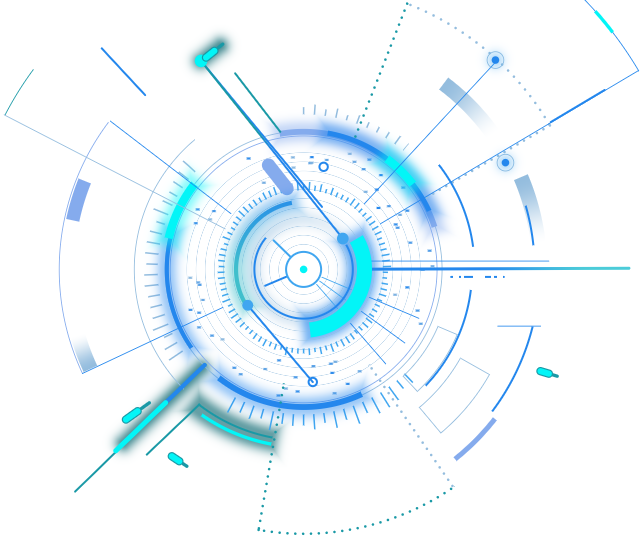
Write a Shadertoy shader that draws this background.

```glsl
const vec3 BLUE = vec3(.14, .53, .93), SKY = vec3(.25, .65, .94), CYAN = vec3(.01, .96, .97);
const vec3 TEAL = vec3(.1, .6, .65), STEEL = vec3(.58, .74, .87), LILAC = vec3(.52, .67, .93), SHADE = TEAL * .7;
const vec2 HUB = vec2(0);
const float FINE = .005, BOLD = .012;
vec2 p;
vec3 col = vec3(1);
float px, radius, angle;

float hash(float n) { return fract(sin(n * 12.9898) * 43758.5453); }
vec2 polar(float a) { return vec2(cos(radians(a)), sin(radians(a))); }

// Distances, with angles in degrees
float segment(vec2 a, vec2 b) {
    vec2 v = p - a, d = b - a;
    return length(v - d * clamp(dot(v, d) / dot(d, d), 0., 1.));
}
float sector(float r0, float r1, float a0, float a1) {
    float off = abs(mod(angle - (a0 + a1) / 2. + 180., 360.) - 180.);
    return max(max(r0 - radius, radius - r1), radians(off - (a1 - a0) / 2.) * radius);
}

// Brushes
void ink(float d, vec3 c) { col = mix(col, c, clamp(.5 - d / px, 0., 1.)); }
void glow(float d, vec3 c, float k) { col = mix(col, c, k * exp(-pow(max(d, 0.) / .11, 2.))); }
void disc(vec2 o, float r, vec3 c) { ink(length(p - o) - r, c); }
void ring(vec2 o, float r, float w, vec3 c) { ink(abs(length(p - o) - r) - w, c); }
void line(float x0, float y0, float x1, float y1, float w, vec3 c) { ink(segment(vec2(x0, y0), vec2(x1, y1)) - w, c); }
void ray(float a, float r0, float r1, float w, vec3 c) { ink(segment(r0 * polar(a), r1 * polar(a)) - w, c); }
void arc(float r, float a0, float a1, float w, vec3 c) {
    float d = sector(r - w, r + w, a0, a1);
    glow(d, c, .45 * step(.02, w));
    ink(d, c);
}
void fadeArc(float r, float a0, float a1) {
    ink(sector(r - .09, r + .09, a0, a1), mix(vec3(1), STEEL, smoothstep(a0, a1, mod(angle, 360.))));
}
void frame(float r0, float r1, float a0, float a1) { ink(abs(sector(r0, r1, a0, a1)) - FINE, STEEL); }
void ticks(float r0, float r1, float a0, float a1, vec3 c) {
    float top = mix(r1, r0, .5 * hash(floor(angle / 4.)));
    ink(max(radians(abs(mod(angle, 4.) - 2.)) * radius - .009, sector(r0, top, a0, a1)), c);
}
void dottedFan(float inner, float r, float a0, float a1, vec3 c0, vec3 c1) {
    float s = clamp(round(radius / .09) * .09, inner, r);
    disc(r * polar(clamp(round(angle / 1.7) * 1.7, a0, a1)), .015, c0);
    disc(s * polar(a0), .015, c0);
    disc(s * polar(a1), .015, c1);
}
void shard(float x, float y, float dx, float dy) {
    vec2 a = vec2(x, y), d = vec2(dx, dy);
    ink(min(segment(a, a + d) - .05, segment(a, a + d + d) - .02), TEAL);
    ink(segment(a, a + d) - .036, CYAN);
}
void target(vec2 o) { ring(o, .1, FINE, STEEL); glow(length(p - o), SKY, .4); disc(o, .045, BLUE); }

void mainImage(out vec4 fragColor, in vec2 fragCoord) {
    px = 6.69 / iResolution.y;
    p = fragCoord * px - vec2(3.64, 3.46);
    radius = length(p);
    angle = degrees(atan(p.y, p.x));
    // Soft shadows
    glow(abs(radius - .6), STEEL, .3 - .2 * p.x);
    glow(sector(.6, .8, -84., 30.), BLUE, .6);
    glow(segment(1.7 * polar(224.), 3. * polar(224.)), SHADE, .75);
    glow(segment(vec2(-1.23, 2.5), vec2(-1., 2.68)), SHADE, .75);
    glow(sector(2.02, 2.13, 232., 259.), SHADE, .65);
    // Rings, ticks and scattered marks
    for (float i = 0.; i < 11.; i++) ring(HUB, .3 + .11 * i, .001, STEEL);
    ring(HUB, 1.6, FINE, LILAC); ring(HUB, 1.66, FINE, STEEL);
    arc(2.03, 130., 225., FINE, STEEL);
    ticks(.95, 1.05, 0., 361., SKY); ticks(1.86, 1.98, 50., 91., STEEL);
    ticks(1.75, 1.95, 135., 215., STEEL); ticks(1.74, 1.97, 240., 315., SKY);
    for (float i = 0.; i < 60.; i++) {
        vec2 q = abs(p - mix(1.13, 1.55, hash(i + 91.)) * polar(360. * hash(i)));
        ink(max(q.x * .6, q.y) - .013, mix(BLUE, STEEL, hash(i + 40.)));
    }
    // Bright arcs of the main ring
    arc(1.65, 18., 100., .035, LILAC); arc(1.66, 25., 80., .03, BLUE);
    arc(1.66, 38., 53., .05, CYAN); arc(1.64, 165., 215., .025, BLUE);
    arc(1.66, 142., 167., .05, CYAN); arc(1.65, 232., 295., .035, BLUE);
    // Left fan
    arc(2.93, 143., 205., FINE, LILAC); arc(4.03, 143.5, 152.6, FINE, TEAL);
    ink(sector(2.75, 2.91, 158., 168.), LILAC); fadeArc(2.82, 196., 205.);
    ray(142.5, 1.1, 2.92, FINE, BLUE); ray(205.2, 1.07, 2.93, FINE, BLUE);
    ray(152.7, 1.06, 4.04, FINE, STEEL); line(-2.42, 2.65, -1.9, 2.09, BOLD, BLUE);
    // Upper left beam
    line(-.82, 2.35, -.28, 1.65, BOLD, TEAL);
    line(-.42, 1.25, -.2, .97, .08, LILAC);
    line(-1.23, 2.5, .22, .75, BOLD, BLUE);
    line(-1.23, 2.5, .47, .37, BOLD, mix(BLUE, TEAL, smoothstep(1.4, 1.7, p.y)));
    disc(vec2(-1.23, 2.5), .075, CYAN); shard(-1.17, 2.54, .1, .08);
    // Lower left beam
    ray(224.2, 1.64, 3.82, BOLD, TEAL); ray(224., 1.65, 2.7, .025, BLUE); ray(224., 2.3, 3.13, .03, CYAN);
    shard(-2.13, -1.8, .14, .1); shard(-1.58, -2.24, .09, -.06);
    line(-1.88, -2.22, -1.25, -1.62, BOLD, TEAL);
    arc(2.05, 232., 259.5, BOLD, TEAL); ink(sector(2.11, 2.15, 235., 259.5), CYAN);
    // Upper right fan
    dottedFan(1.7, 3.42, 30.3, 68.7, STEEL, TEAL);
    fadeArc(2.79, 35., 53.); fadeArc(2.83, 6., 23.);
    ray(47.2, 1.07, 3.4, FINE, BLUE); ray(30.7, 1.07, 4.66, FINE, BLUE); ray(30.8, 3.45, 4.2, BOLD, BLUE);
    arc(4.67, 30.6, 44., FINE, BLUE); ink(sector(4.65, 4.69, 37.5, 41.5), CYAN);
    target(vec2(2.3, 2.51)); target(vec2(2.42, 1.28));
    arc(2.77, 6., 16., BOLD, BLUE); arc(2.05, 7.6, 37.7, BOLD, BLUE);
    // Right axis and caption dashes
    line(.8, .1, 2.94, .1, FINE, BLUE);
    ray(.2, .8, 3.9, .018, mix(BLUE, TEAL + .2, smoothstep(2., 3.5, p.x)));
    if (hash(floor(p.x * 28.)) > .3) line(1.77, -.09, 2.4, -.09, BOLD, BLUE);
    // Lower right frames and fan
    arc(2.02, -43.6, -7., BOLD, BLUE); arc(2.83, -37., -14., BOLD, BLUE);
    frame(1.75, 2., -47., -23.); frame(2.16, 2.56, -50., -29.5);
    line(2.33, -.68, 2.84, -.68, FINE, BLUE);
    ink(sector(2.88, 2.94, -51.4, -38.), LILAC); shard(2.84, -1.22, .1, -.03);
    dottedFan(1.4, 3.17, -99.8, -55.5, TEAL, STEEL);
    // Inner dial
    for (float a = -49.; a < -20.; a += 13.) { ray(a, .86, 1.5, FINE, BLUE); ray(a, .24, .62, FINE, SKY); }
    arc(.81, 100., 212., .025, mix(TEAL + .15, BLUE, clamp(p.y, 0., 1.)));
    arc(.59, 140., 390., BOLD, BLUE); ink(sector(.64, .82, -84., 30.), CYAN);
    line(-.67, -.43, .11, -1.35, BOLD, BLUE);
    disc(vec2(-.67, -.43), .065, SKY); disc(vec2(.47, .37), .07, SKY);
    ring(vec2(.11, -1.35), .05, BOLD, BLUE); ring(vec2(.24, 1.23), .05, BOLD, BLUE);
    ray(203., .22, .5, BOLD, BLUE); ray(136., .22, .5, BOLD, SKY);
    ring(HUB, .21, BOLD, SKY); disc(HUB, .045, CYAN);
    fragColor = vec4(col, 1);
}
```
